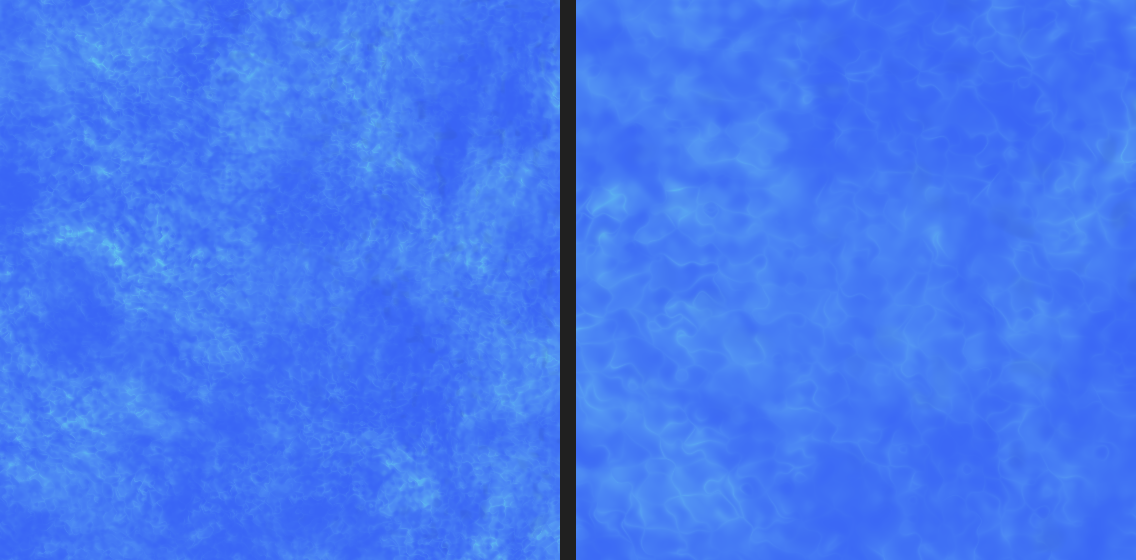
Left, the full canvas; right, a detail of the centre.
Give the GLSL for this texture, as a Shadertoy shader.

```glsl
// Mottled azure surface: ragged cloudy patches broken up by fine pale flecks.
// Octaves of directional noise form the clouds; warped cellular borders and grain
// form the flecks; one tone value then runs from deep blue to pale cyan.

vec2 hash2(vec2 p) {
    vec3 q = fract(p.xyx * vec3(0.1031, 0.1030, 0.0973));
    q += dot(q, q.yzx + 33.33);
    return fract((q.xx + q.yz) * q.zy);
}

// Smooth value noise, -1 to 1
float noise(vec2 p) {
    vec2 cell = floor(p), f = fract(p);
    vec2 w = f * f * f * (f * (f * 6.0 - 15.0) + 10.0);
    float low = mix(hash2(cell).x, hash2(cell + vec2(1, 0)).x, w.x);
    float high = mix(hash2(cell + vec2(0, 1)).x, hash2(cell + vec2(1, 1)).x, w.x);
    return 2.0 * mix(low, high, w.y) - 1.0;
}

mat2 turn(float angle) {
    float c = cos(angle), s = sin(angle);
    return mat2(c, s, -s, c);
}

// Cloud octaves, each turned a little so that no grid shows
float clouds(vec2 p) {
    float sum = 0.0, amplitude = 1.0;
    for (int i = 0; i < 5; i++) {
        sum += amplitude * noise(p);
        p = turn(0.3) * p * 1.9 + 17.3;
        amplitude *= 0.86;
    }
    return sum;
}

// Soft bright lines along the borders of scattered cells
float wisps(vec2 p) {
    vec2 cell = floor(p);
    float nearest = 8.0, second = 8.0;
    for (int y = -1; y <= 1; y++)
    for (int x = -1; x <= 1; x++) {
        vec2 site = cell + vec2(x, y);
        float d = distance(p, site + hash2(site));
        second = min(second, max(nearest, d));
        nearest = min(nearest, d);
    }
    return exp(-3.5 * (second - nearest));
}

void mainImage(out vec4 fragColor, in vec2 fragCoord) {
    vec2 uv = fragCoord / min(iResolution.x, iResolution.y);

    // Uneven drift bends the clouds, a finer ripple frays their edges
    vec2 drift = vec2(noise(uv * 8.0 + 3.1), noise(uv * 8.0 + 41.7));
    vec2 ripple = vec2(noise(uv * 60.0 + 9.4), noise(uv * 60.0 + 63.2));
    vec2 p = uv + 0.018 * drift + 0.004 * ripple;

    // Slanting clouds on the lower left, steep ones on the upper right
    float side = smoothstep(0.25, 0.75, uv.x + 0.3 * (uv.y - 0.5) + 0.06 * drift.x);
    float slanted = clouds(turn(0.55) * p * vec2(5.0, 7.5) + 5.7);
    float steep = clouds(turn(0.2) * p * vec2(8.5, 5.5) + 28.4);
    float tone = 1.05 * mix(slanted, steep, side);

    // Broad light and dark bands as layered sines
    tone += 0.4 * sin(dot(p, vec2(6.0, 11.0)) + 1.5 * drift.y + 2.6);
    tone += 0.3 * sin(dot(p, vec2(13.0, -4.0)) + drift.x + 4.2);

    // Flecks: frayed cell borders broken by two sizes of grain
    float patchiness = smoothstep(-0.7, 0.7, noise(uv * 8.0 + 71.0) + 0.3 * tone);
    float grain = noise(turn(0.5) * p * vec2(60.0, 78.0) + 33.0);
    float speck = noise(turn(0.8) * uv * 120.0 + 12.0);
    float border = wisps(turn(0.5) * p * vec2(56.0, 72.0) + 0.35 * speck) - 0.42;
    float flecks = 0.9 * border * (1.0 + grain) + 0.45 * grain + 0.65 * speck;
    tone += flecks * mix(0.6, 1.15, patchiness);

    // Small luminous patches, ragged at the rim
    float glow = smoothstep(0.35, 1.0, noise(p * 7.0 + 52.0) + 0.15 * grain);
    tone += glow * (1.3 + 0.5 * speck);

    // Soft floor keeps the deep blue even
    tone = log(1.0 + exp(2.0 * (tone + 1.4))) * 0.5 - 1.55;

    // Deep blue to pale cyan, with rare cyan glints and dusky spots
    vec3 color = vec3(0.268, 0.477, 0.957) + tone * vec3(0.030, 0.055, -0.002);
    color += smoothstep(1.8, 3.6, tone) * vec3(-0.01, 0.04, -0.01);
    float dusk = smoothstep(0.5, 1.0, noise(p * 55.0 + 87.0)) * side;
    color -= dusk * vec3(0.01, 0.015, 0.05);

    fragColor = vec4(clamp(color, 0.0, 1.0), 1.0);
}
```
